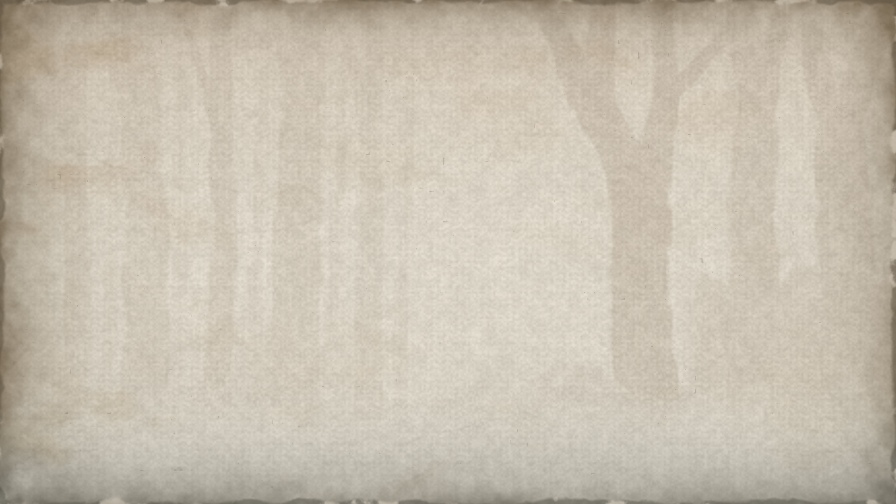
A WebGL 2 fragment shader for this texture:

```glsl
#version 300 es
precision highp float;

#define PAPER_TOP vec3(0.838, 0.797, 0.735)
#define PAPER_MID vec3(0.850, 0.825, 0.771)
#define PAPER_LOW vec3(0.820, 0.805, 0.757)
#define TREE_TINT vec3(0.770, 0.724, 0.660)
#define STAIN_TINT vec3(0.720, 0.630, 0.510)
#define BURN_WARM vec3(0.470, 0.410, 0.320)
#define BURN_COOL vec3(0.450, 0.435, 0.385)
#define TREE_ALPHA 0.66
#define WEAVE_PITCH 0.0125
#define WEAVE_DEPTH 0.019
#define GRAIN 0.050

uniform vec2 u_resolution;
out vec4 fragColor;

float hash(vec2 p) {
    vec3 q = fract(vec3(p.xyx) * 0.1031);
    q += dot(q, q.yzx + 33.33);
    return fract((q.x + q.y) * q.z);
}

float noise(vec2 p) {
    vec2 i = floor(p), f = fract(p);
    f = f * f * (3.0 - 2.0 * f);
    return mix(mix(hash(i), hash(i + vec2(1, 0)), f.x),
               mix(hash(i + vec2(0, 1)), hash(i + vec2(1, 1)), f.x), f.y);
}

float fbm(vec2 p) {
    float sum = 0.0, amp = 0.5;
    for (int i = 0; i < 5; i++) {
        sum += amp * noise(p);
        p = mat2(1.6, 1.2, -1.2, 1.6) * p + 7.3;
        amp *= 0.5;
    }
    return sum;
}

// Distance to a limb that tapers from radius ra to rb
float limb(vec2 p, vec2 a, vec2 b, float ra, float rb) {
    vec2 d = b - a;
    float h = clamp(dot(p - a, d) / dot(d, d), 0.0, 1.0);
    return length(p - a - d * h) - mix(ra, rb, h);
}

float cover(float d) {
    float soft = max(0.005, 1.0 / u_resolution.y);
    return 1.0 - smoothstep(-soft, soft, d);
}

float forkedTree(vec2 p) {
    float d = limb(p, vec2(1.285, 0.20), vec2(1.262, 0.65), 0.064, 0.058);
    d = min(d, limb(p, vec2(1.250, 0.66), vec2(1.157, 0.83), 0.050, 0.034));
    d = min(d, limb(p, vec2(1.157, 0.83), vec2(1.060, 1.02), 0.032, 0.020));
    d = min(d, limb(p, vec2(1.180, 0.80), vec2(1.204, 1.02), 0.034, 0.022));
    d = min(d, limb(p, vec2(1.295, 0.64), vec2(1.324, 0.82), 0.036, 0.026));
    d = min(d, limb(p, vec2(1.324, 0.82), vec2(1.312, 1.02), 0.025, 0.018));
    return min(d, limb(p, vec2(1.324, 0.80), vec2(1.440, 0.94), 0.020, 0.010));
}

float rightGrove(vec2 p) {
    float d = limb(p, vec2(1.490, 0.20), vec2(1.500, 0.79), 0.053, 0.042);
    d = min(d, limb(p, vec2(1.500, 0.78), vec2(1.463, 1.02), 0.040, 0.032));
    d = min(d, limb(p, vec2(1.510, 0.78), vec2(1.570, 1.02), 0.026, 0.020));
    d = min(d, limb(p, vec2(1.690, 0.40), vec2(1.665, 0.76), 0.062, 0.046));
    d = min(d, limb(p, vec2(1.675, 0.76), vec2(1.750, 1.00), 0.036, 0.022));
    return min(d, limb(p, vec2(1.640, 0.77), vec2(1.600, 1.02), 0.026, 0.018));
}

// Evenly spaced trunks, each with a sapling and a side branch
float leftGrove(vec2 p) {
    float shade = 0.0;
    for (int i = 0; i < 5; i++) {
        float k = float(i), lean = hash(vec2(k, 4.0)) - 0.5;
        float wide = mix(0.027, 0.045, mod(k, 2.0));
        vec2 foot = vec2(0.150 + 0.145 * k, 0.20), top = foot + vec2(0.05 * lean, 0.84);
        float trunk = limb(p, foot, top, wide * 1.1, wide * 0.75);
        vec2 joint = mix(foot, top, 0.62 + 0.15 * lean);
        float branch = limb(p, joint, joint + vec2(-0.075, 0.24), 0.016, 0.007);
        float sapling = limb(p, foot + vec2(0.062, 0.0), top + vec2(0.085, 0.0), 0.013, 0.009);
        shade = max(shade, cover(min(trunk, branch)) * (0.85 - 0.10 * abs(k - 2.0)));
        shade = max(shade, 0.4 * cover(sapling));
    }
    return shade;
}

// Long creases, then small twigs fanned over the lower corners
float hairlines(vec2 p, float right) {
    float d = limb(p, vec2(0.14, 0.70), vec2(0.48, 0.62), 0.001, 0.0);
    d = min(d, limb(p, vec2(0.30, 0.52), vec2(0.68, 0.57), 0.001, 0.0));
    d = min(d, limb(p, vec2(0.98, 0.69), vec2(1.24, 0.63), 0.001, 0.0));
    d = min(d, limb(p, vec2(0.79, 0.12), vec2(1.03, 0.18), 0.001, 0.0));
    vec2 m = vec2(min(p.x, right - p.x), p.y);
    for (int i = 0; i < 7; i++) {
        float k = float(i);
        vec2 root = vec2(0.01 + 0.02 * k, 0.04 + 0.11 * hash(vec2(k, 9.0)));
        d = min(d, limb(m, root, root + vec2(0.09, 0.07 * hash(vec2(k, 2.0)) - 0.02), 0.001, 0.0));
    }
    return cover(d);
}

void main() {
    vec2 p = gl_FragCoord.xy / u_resolution.y;
    float right = u_resolution.x / u_resolution.y;
    float cloud = fbm(p * 4.0), rough = fbm(p * 22.0), fiber = fbm(p * 75.0 + 3.0);

    // Paper gradient
    vec3 col = mix(PAPER_LOW, PAPER_MID, smoothstep(0.03, 0.35, p.y));
    col = mix(col, PAPER_TOP, smoothstep(0.45, 1.0, p.y));
    col += 0.035 * (cloud - 0.48) + 0.030 * (rough - 0.48);

    // Faded woodland and undergrowth
    vec2 q = p + 0.016 * (vec2(noise(p * 9.0), noise(p * 9.0 + 40.0)) - 0.5) + 0.018 * (rough - 0.48);
    float woods = max(cover(forkedTree(q)), 0.82 * cover(rightGrove(q)));
    woods = max(woods, 0.75 * leftGrove(q));
    float hedge = smoothstep(1.34, 1.41, q.x) * smoothstep(0.48, 0.43, q.y + 0.10 * (rough - 0.5));
    float tuft = smoothstep(1.02, 1.12, q.x) * smoothstep(0.265, 0.235, q.y + 0.10 * (rough - 0.5));
    float scrub = smoothstep(0.75, 0.55, q.x) * smoothstep(0.40, 0.28, q.y) * smoothstep(0.35, 0.6, cloud);
    woods = max(woods, max(0.68 * hedge, max(0.55 * tuft, 0.5 * scrub)));
    woods *= smoothstep(0.14, 0.26, p.y + 0.08 * (rough - 0.5)) * (0.72 + 0.55 * fbm(p * 11.0 + 5.0));
    col = mix(col, TREE_TINT, TREE_ALPHA * woods);
    col -= 0.050 * hairlines(q, right) * smoothstep(0.25, 0.55, rough);

    // Blotches
    float side = 0.35 + smoothstep(0.55, 0.0, p.x) + 0.5 * smoothstep(0.55, 1.0, p.y);
    col = mix(col, STAIN_TINT, 0.26 * side * smoothstep(0.52, 0.72, fbm(p * vec2(5.0, 9.0) + 17.0)));

    // Cloth weave, fibres and specks
    vec2 w = p * 6.28318 / WEAVE_PITCH;
    float zigzag = abs(fract(p.x / WEAVE_PITCH * 0.5) - 0.5) * 6.28318;
    col += WEAVE_DEPTH * (0.6 * sin(w.y + zigzag) + 0.4 * cos(w.x)) * (0.35 + 0.8 * rough);
    col += GRAIN * (noise(p * 260.0) - 0.5) + 0.070 * (fiber - 0.48);
    col -= 0.10 * smoothstep(0.93, 0.99, noise(p * 150.0 + 9.0)) * smoothstep(0.50, 0.65, rough);

    // Burnt, ragged borders
    vec4 gap = max(vec4(p.x, right - p.x, 1.0 - p.y, p.y), 0.0);
    vec4 burn = vec4(0.66, 0.60, 0.66, 0.62) * exp(-gap / vec4(0.078, 0.056, 0.052, 0.060));
    float edge = (burn.x + burn.y + burn.z + burn.w) * (0.15 + 0.75 * cloud + 1.0 * rough);
    vec3 burnTint = mix(BURN_COOL, BURN_WARM, smoothstep(0.02, 0.25, p.y)) + 0.10 * (fiber - 0.48);
    col = mix(col, burnTint, clamp(edge, 0.0, 0.92));
    float rim = min(min(gap.x, gap.y), min(gap.z, gap.w));
    float torn = smoothstep(0.010, 0.001, rim + 0.030 * (rough - 0.45));
    float bare = smoothstep(0.56, 0.68, fbm(p * 18.0 + 31.0));
    col = mix(col, mix(burnTint * 0.72, PAPER_TOP, bare), 0.50 * torn);

    fragColor = vec4(clamp(col, 0.0, 1.0), 1.0);
}
```
